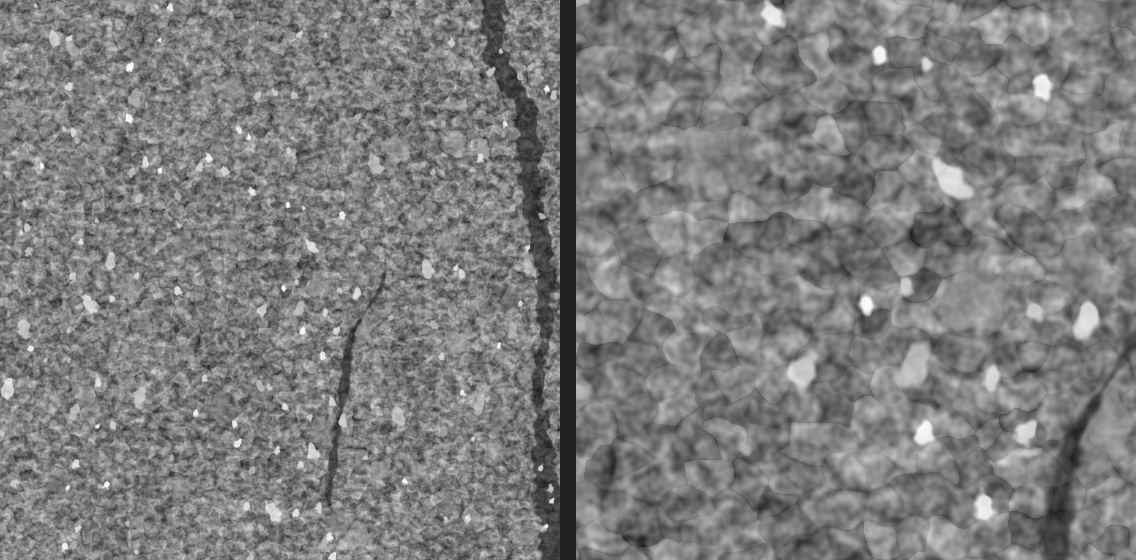
Left: the whole. Right: its middle third, enlarged.
This texture is drawn by a WebGL 1 fragment shader. Its source:

```glsl
precision highp float;
// Weathered grey asphalt: fine gradient-noise grit over Voronoi grains,
// with scattered dull stones, pale pebbles and white chips, split by a wide
// ragged crack at the right and a thin one below the middle.

uniform vec2 u_resolution;

#define GROUND 0.507        // mean grey of the surface
#define GRIT 1.0            // strength of the fine noise
#define GRAIN_SCALE 56.0    // Voronoi grains across the canvas
#define GRAIN_TONE 0.15     // tone range between grains
#define CRACK_TONE 0.265    // grey inside the cracks
#define CRACK_RAGGED 0.014  // wander of the crack edges
#define SOFT 0.0016         // half width of smoothed stone edges

vec2 hash2(vec2 p) {
  vec3 q = fract(p.xyx * vec3(0.1031, 0.1030, 0.0973));
  q += dot(q, q.yzx + 33.33);
  return fract((q.xx + q.yz) * q.zy);
}

vec2 gradientAt(vec2 cell) {
  float angle = 6.2832 * hash2(cell).x;
  return vec2(cos(angle), sin(angle));
}

float gradientNoise(vec2 p) {
  vec2 i = floor(p), f = fract(p);
  vec2 w = f * f * f * (f * (f * 6.0 - 15.0) + 10.0);
  vec2 e = vec2(1.0, 0.0);
  float low = mix(dot(gradientAt(i), f), dot(gradientAt(i + e), f - e), w.x);
  float high = mix(dot(gradientAt(i + e.yx), f - e.yx),
                   dot(gradientAt(i + e.xx), f - e.xx), w.x);
  return mix(low, high, w.y);
}

// Voronoi grains: x = random tone of the grain, y = distance to its border.
vec2 grains(vec2 p) {
  vec2 i = floor(p), f = fract(p);
  float nearest = 8.0, second = 8.0, tone = 0.0;
  for (int y = -1; y <= 1; y++) {
    for (int x = -1; x <= 1; x++) {
      vec2 cell = vec2(float(x), float(y));
      vec2 rnd = hash2(i + cell);
      float d = length(cell + rnd - f);
      if (d < nearest) {
        second = nearest;
        nearest = d;
        tone = hash2(i + cell + 71.0).x;
      } else {
        second = min(second, d);
      }
    }
  }
  return vec2(tone, second - nearest);
}

// Scattered upright stones: x = coverage, y = random tone of the stone.
vec2 stones(vec2 p, float grid, float chance, vec2 radii, float seed) {
  vec2 i = floor(p * grid), result = vec2(0.0);
  float dent = 0.55 * gradientNoise(p * 0.8 / radii.x + seed);
  for (int y = -1; y <= 1; y++) {
    for (int x = -1; x <= 1; x++) {
      vec2 cell = i + vec2(float(x), float(y));
      vec2 place = hash2(cell + seed);
      vec2 kind = hash2(cell + seed + 37.0);
      vec2 form = hash2(cell + seed + 83.0);
      float tilt = (form.x - 0.5) * 1.5;
      float c = cos(tilt), s = sin(tilt);
      vec2 q = mat2(c, s, -s, c) * (p - (cell + place) / grid);
      vec2 axes = radii * mix(0.6, 1.3, form.y);
      q.x *= 1.0 + 0.3 * q.y / axes.y;
      float d = (length(q / axes) - 1.0 + dent) * axes.x;
      float cover = step(kind.x, chance) * (1.0 - smoothstep(-SOFT, SOFT, d));
      if (cover > result.x) result = vec2(cover, kind.y);
    }
  }
  return result;
}

// Coverage of both cracks, each a path x(y) with a half width that varies.
float cracks(vec2 p) {
  float y = p.y;
  float ragged = CRACK_RAGGED * gradientNoise(p * 24.0)
               + 0.8 * CRACK_RAGGED * gradientNoise(p * 65.0 + 9.0);
  float widePath = 0.988 - 0.057 * smoothstep(0.78, 0.91, y)
                 - 0.031 * smoothstep(0.50, 0.72, y)
                 - 0.025 * smoothstep(0.0, 0.30, y)
                 + 0.012 * smoothstep(0.32, 0.46, y)
                 - 0.010 * smoothstep(0.88, 1.0, y);
  float wideHalf = 0.010 + 0.011 * smoothstep(0.38, 0.62, y)
                 + 0.014 * (1.0 - smoothstep(0.10, 0.28, y));
  float thinPath = 0.586 + 0.04 * smoothstep(0.05, 0.45, y)
                 + 0.062 * smoothstep(0.38, 0.52, y);
  float thinHalf = 0.0115 * smoothstep(0.06, 0.14, y)
                 * (1.0 - smoothstep(0.36, 0.64, y)) - 0.004;
  float wide = abs(p.x - widePath) - wideHalf + ragged;
  float thin = abs(p.x - thinPath) - thinHalf + 0.5 * ragged;
  return 1.0 - smoothstep(-0.003, 0.003, min(wide, thin));
}

void main() {
  vec2 p = gl_FragCoord.xy / u_resolution;

  // Surface: warped grains with dark seams, under three octaves of grit.
  vec2 warp = vec2(gradientNoise(p * 70.0 + 5.0), gradientNoise(p * 70.0 + 51.0));
  vec2 g = p * vec2(0.85, 1.0) + 0.006 * warp;
  vec2 grain = grains(g * GRAIN_SCALE);
  float grit = 0.25 * gradientNoise(g * 62.0) + 0.24 * gradientNoise(g * 118.0 + 17.0)
             + 0.13 * gradientNoise(p * 205.0 + 29.0) + 0.06 * gradientNoise(p * 7.0);
  float relief = GRIT * grit + GRAIN_TONE * (grain.x - 0.5)
               - 0.05 * (1.0 - smoothstep(0.0, 0.22, grain.y));
  float grey = GROUND + relief;

  // Dull stones lie in the surface, the cracks cut through them.
  vec2 dull = stones(p, 13.0, 0.35, vec2(0.015, 0.019), 11.0);
  grey = mix(grey, mix(0.48, 0.62, dull.y) + 0.4 * relief, 0.75 * dull.x);
  grey = mix(grey, CRACK_TONE + 0.5 * relief, cracks(p));

  // Pale pebbles and small white chips rest on top.
  vec2 pale = stones(p, 10.0, 0.26, vec2(0.0085, 0.0155), 131.0);
  grey = mix(grey, mix(0.64, 0.88, pale.y) + 0.3 * relief, pale.x);
  vec2 chip = stones(p, 25.0, 0.22, vec2(0.0046, 0.0068), 257.0);
  grey = mix(grey, mix(0.68, 0.97, chip.y) + 0.2 * relief, chip.x);

  gl_FragColor = vec4(vec3(clamp(grey, 0.0, 1.0)), 1.0);
}
```
